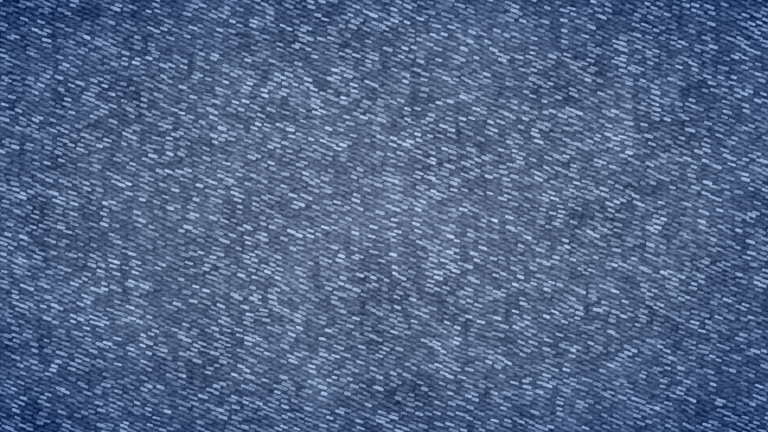
This texture is drawn by a Shadertoy shader. Its source:

```glsl
const vec3 DEEP_INDIGO = vec3(0.15, 0.22, 0.35);
const vec3 PALE_BLUE = vec3(0.58, 0.67, 0.81);
const vec2 STITCH_PITCH = vec2(0.0148, 0.0124);
const float TWILL_SLOPE = 0.5;

vec2 hash2(vec2 p) {
    vec3 q = fract(p.xyx * vec3(0.1031, 0.1030, 0.0973));
    q += dot(q, q.yzx + 33.33);
    return fract((q.xx + q.yz) * q.zy);
}

float cornerSlope(vec2 cell, vec2 corner, vec2 local) {
    return dot(hash2(cell + corner) * 2.0 - 1.0, local - corner);
}

float gradientNoise(vec2 p) {
    vec2 cell = floor(p);
    vec2 f = fract(p);
    vec2 w = f * f * f * (f * (f * 6.0 - 15.0) + 10.0);
    float low = mix(cornerSlope(cell, vec2(0, 0), f), cornerSlope(cell, vec2(1, 0), f), w.x);
    float high = mix(cornerSlope(cell, vec2(0, 1), f), cornerSlope(cell, vec2(1, 1), f), w.x);
    return mix(low, high, w.y);
}

float segmentDistance(vec2 p, vec2 halfSpan) {
    float along = clamp(dot(p, halfSpan) / dot(halfSpan, halfSpan), -1.0, 1.0);
    return length(p - halfSpan * along);
}

// Brightest stitch on a jittered lattice sheared along the twill
float twillStitches(vec2 p, vec2 pitch, float slope, float softness) {
    vec2 home = floor(vec2(p.x, p.y + slope * p.x) / pitch);
    float brightest = 0.0;
    for (int j = -1; j <= 1; j++) {
        for (int i = -1; i <= 1; i++) {
            vec2 cell = home + vec2(i, j);
            vec2 place = hash2(cell + 17.0);
            vec2 kind = hash2(cell + 241.0);
            vec2 center = (cell + 0.5 + (place - 0.5) * vec2(0.6, 0.3)) * pitch;
            center.y -= slope * center.x;
            vec2 halfSpan = pitch.x * mix(0.28, 0.52, kind.y) * vec2(1.0, -0.32);
            float d = segmentDistance(p - center, halfSpan);
            float radius = pitch.y * mix(0.22, 0.32, place.y);
            float cover = 1.0 - smoothstep(radius - softness, radius + softness, d);
            brightest = max(brightest, cover * (0.2 + 0.78 * kind.x * kind.x));
        }
    }
    return brightest;
}

// Worn patches, upright yarn streaks and fine fibre
float fabricWear(vec2 p) {
    float patches = 0.16 * gradientNoise(p * 5.0) + 0.18 * gradientNoise(p * 17.0 + 9.0);
    float streaks = 0.16 * gradientNoise(p * vec2(60.0, 7.0) + 31.0);
    float fibre = 0.3 * gradientNoise(p * vec2(85.0, 170.0) + 53.0);
    return patches + streaks + fibre;
}

void mainImage(out vec4 fragColor, in vec2 fragCoord) {
    vec2 p = fragCoord / iResolution.y;
    vec2 fromCenter = 2.0 * fragCoord / iResolution.xy - 1.0;
    float softness = max(0.0021, 0.6 / iResolution.y);

    // Slight bending of the weave
    vec2 bend = vec2(gradientNoise(p * 9.0), gradientNoise(p * 9.0 + 40.0)) * 0.008;
    float stitches = twillStitches(p + bend, STITCH_PITCH, TWILL_SLOPE, softness);

    // Darker, more saturated dye towards the borders
    float border = dot(fromCenter, fromCenter) - 0.67;
    float tone = 0.13 + stitches + fabricWear(p) - 0.18 * border;
    vec3 color = mix(DEEP_INDIGO, PALE_BLUE, max(tone, -0.25));
    color -= border * vec3(0.035, 0.015, -0.02);

    fragColor = vec4(clamp(color, 0.0, 1.0), 1.0);
}
```
